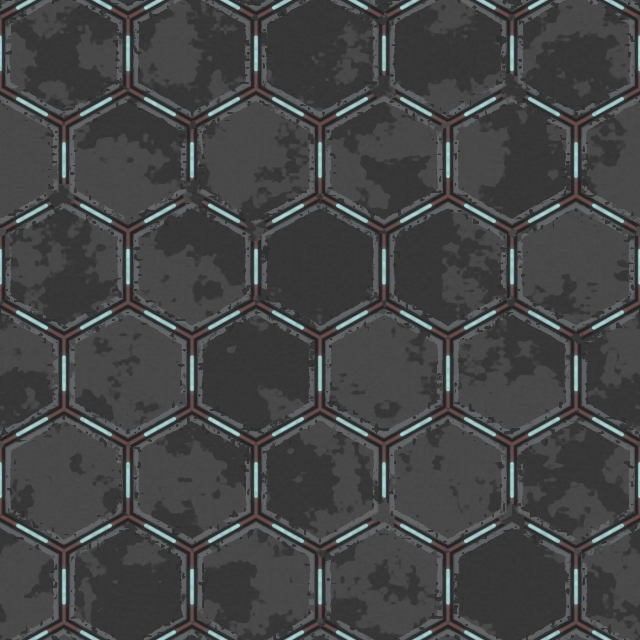
This pattern is drawn by a three.js fragment shader. Its source:

```glsl
varying vec2 vUv;

#define GRID vec2(5.0, 6.0)     // cells across, rows up (even)
#define LAMP_HALF_WIDTH 0.017   // lengths in cell widths
#define LAMP_HALF_LENGTH 0.14
#define ROD_WIDTH 0.026
#define GROOVE_WIDTH 0.040
#define BEVEL_END 0.085
#define WORN_JOINTS 0.14        // share of joints buried in grime
#define PLATE_LIGHT vec3(0.285, 0.285, 0.285)
#define PLATE_DARK vec3(0.213, 0.213, 0.213)
#define BEVEL_COLOR vec3(0.40, 0.41, 0.42)
#define ROD_COLOR vec3(0.39, 0.305, 0.30)
#define LAMP_COLOR vec3(0.65, 0.80, 0.80)

const float SOFT = 0.005;

float hash(vec2 p) {
  return fract(sin(dot(p, vec2(127.1, 311.7))) * 43758.5453);
}

// Value noise that wraps after freq lattice steps
float noise(vec2 uv, float freq) {
  vec2 p = uv * freq;
  vec2 i = floor(p);
  vec2 f = fract(p);
  f = f * f * (3.0 - 2.0 * f);
  vec2 a = mod(i, freq) + freq;
  vec2 b = mod(i + 1.0, freq) + freq;
  return mix(mix(hash(a), hash(vec2(b.x, a.y)), f.x),
             mix(hash(vec2(a.x, b.y)), hash(b), f.x), f.y);
}

float fbm(vec2 uv, float freq) {
  float sum = 0.0;
  float total = 0.0;
  float amp = 1.0;
  for (int i = 0; i < 5; i++) {
    sum += amp * noise(uv, freq);
    total += amp;
    amp *= 0.72;
    freq *= 2.0;
  }
  return sum / total;
}

float inside(float dist, float width) {
  return 1.0 - smoothstep(width - SOFT, width + SOFT, dist);
}

// Centre of the hexagon around p, in columns and rows
vec2 hexCentre(vec2 p) {
  vec2 a = floor(p * vec2(1.0, 0.5) + 0.5) * vec2(1.0, 2.0);
  vec2 b = floor(p * vec2(1.0, 0.5)) * vec2(1.0, 2.0) + vec2(0.5, 1.0);
  vec2 metric = vec2(1.0, 0.866);
  return length((p - a) * metric) < length((p - b) * metric) ? a : b;
}

void main() {
  float rowHeight = GRID.x / GRID.y;
  vec2 p = vUv * GRID - vec2(0.0, 0.5);
  vec2 centre = hexCentre(p);
  vec2 q = (p - centre) * vec2(1.0, rowHeight);
  vec2 aq = abs(q);

  // Distance to the nearest edge, and position along it from its middle
  vec2 tip = vec2(0.0, rowHeight * 2.0 / 3.0);
  vec2 shoulder = vec2(0.5, rowHeight / 3.0);
  vec2 dir = normalize(shoulder - tip);
  vec2 slant = aq - 0.5 * (tip + shoulder);
  float sideDist = 0.5 - aq.x;
  float slantDist = dot(slant, vec2(dir.y, -dir.x));
  float d = min(sideDist, slantDist);
  float along = sideDist < slantDist ? aq.y : abs(dot(slant, dir));

  // Nearest joint, keyed so that all three cells around it agree
  float tipDist = length(aq - tip);
  float shoulderDist = length(aq - shoulder);
  vec2 corner = tipDist < shoulderDist ? vec2(0.0, 2.0) : vec2(1.0);
  vec2 quadrant = step(0.0, q) * 2.0 - 1.0;
  vec2 joint = floor(centre * vec2(2.0, 3.0) + corner * quadrant + 0.5);
  float jointHash = hash(mod(joint, GRID * vec2(2.0, 3.0)) + 3.7);
  float jointDist = min(tipDist, shoulderDist);

  // Mottled plate with its own amount of grime
  float cellHash = hash(mod(centre, GRID) + 11.3);
  float grime = fbm(vUv, 11.0) + (cellHash - 0.5) * 0.13;
  float fine = noise(vUv, 170.0);
  float ragged = fbm(vUv + 0.37, 32.0);
  vec3 plate = mix(PLATE_LIGHT, PLATE_DARK, smoothstep(0.48, 0.53, grime));
  plate += (noise(vUv, 256.0) - 0.5) * 0.016;

  // Chipped bevel and dark specks along the rim
  float bevel = smoothstep(0.032, 0.058, d) * inside(d + (ragged - 0.5) * 0.05, BEVEL_END);
  bevel *= smoothstep(0.36, 0.46, ragged) * 0.85;
  vec3 color = mix(plate, BEVEL_COLOR, bevel);
  float speck = smoothstep(0.0, 0.08, fine - 0.68 - 4.0 * abs(d - 0.075));
  color = mix(color, vec3(0.18), speck * 0.85);

  // Groove and rounded rod
  vec3 strut = vec3(0.145, 0.155, 0.158);
  float rodShade = 1.0 - 0.65 * smoothstep(0.004, ROD_WIDTH, d);
  strut = mix(strut, ROD_COLOR * rodShade, inside(d, ROD_WIDTH));

  // Lamp with a faint spill of light
  float lampDist = length(vec2(max(along - LAMP_HALF_LENGTH + LAMP_HALF_WIDTH, 0.0), d));
  strut += vec3(0.02, 0.06, 0.07) * (1.0 - smoothstep(0.01, 0.06, lampDist));
  vec3 lamp = LAMP_COLOR * (1.0 - 0.28 * smoothstep(0.005, LAMP_HALF_WIDTH, d));
  lamp *= 0.93 + 0.14 * fine;
  strut = mix(strut, lamp, inside(lampDist, LAMP_HALF_WIDTH));

  // Grime eats the struts at worn joints and nicks the rest
  float wornRadius = jointHash < WORN_JOINTS ? 0.095 : 0.01;
  float worn = 1.0 - smoothstep(-0.008, 0.008, jointDist - wornRadius + (ragged - 0.5) * 0.18);
  float strutMask = inside(d + (fine - 0.5) * 0.006, GROOVE_WIDTH) * (1.0 - worn);
  color = mix(color, strut, strutMask);

  gl_FragColor = vec4(color, 1.0);
}
```
